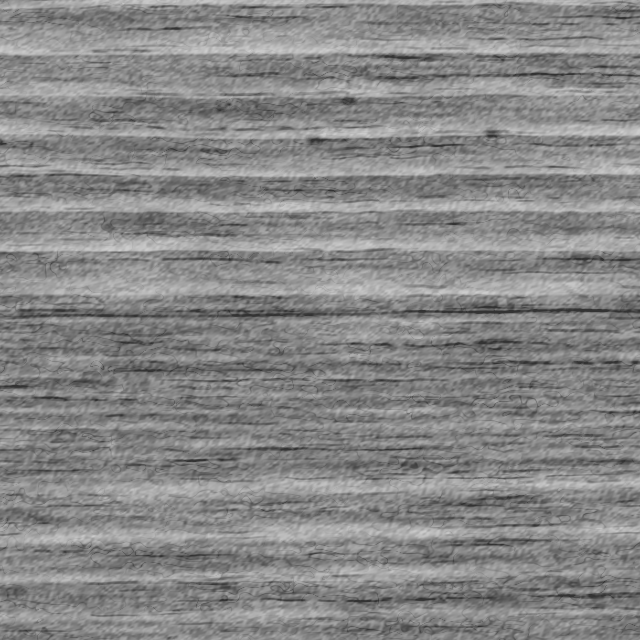
Give the GLSL for this texture, as a WebGL 1 fragment shader.

```glsl
precision highp float;
uniform vec2 u_resolution;

#define RING_DENSITY 15.5
#define FINE_RING_DENSITY 21.0
#define DARK_WOOD 0.505
#define LIGHT_WOOD 0.725
#define PATCH_CONTRAST 0.13
#define FIBRE_CONTRAST 0.16
#define GRAIN_CONTRAST 0.19
#define WRINKLE_DEPTH 0.10
#define STREAK_DEPTH 0.21
#define CRACK_DEPTH 0.20
#define KNOT_DEPTH 0.24

float hash(vec2 p) {
  vec3 q = fract(vec3(p.xyx) * 0.1031);
  q += dot(q, q.yzx + 33.33);
  return fract((q.x + q.y) * q.z);
}

float noise(vec2 p) {
  vec2 i = floor(p), f = fract(p);
  f = f * f * (3.0 - 2.0 * f);
  float low = mix(hash(i), hash(i + vec2(1.0, 0.0)), f.x);
  float high = mix(hash(i + vec2(0.0, 1.0)), hash(i + 1.0), f.x);
  return mix(low, high, f.y);
}

float fbm(vec2 p) {
  float sum = 0.0, weight = 0.55;
  for (int i = 0; i < 4; i++) {
    sum += weight * noise(p);
    p = p * 2.03 + 17.3;
    weight *= 0.5;
  }
  return sum;
}

// Growth rings: slow brightening, then a crisp edge; crowded in the middle zone
float ringLight(vec2 p, float crowded) {
  float s = RING_DENSITY * (p.y - 0.018)
          + FINE_RING_DENSITY * (clamp(p.y, 0.49, 0.73) - 0.49);
  s += 0.4 * (noise(vec2(s * 0.8, 3.0)) - 0.5);
  float ring = floor(s), f = s - ring;
  float start = mix(0.05, 0.5, hash(vec2(ring, 7.0)));
  float edge = mix(0.07, 0.32, smoothstep(0.48, 0.52, p.y));
  float light = smoothstep(start, 0.92, f) * (1.0 - smoothstep(1.0 - edge, 1.0, f));
  float strength = mix(0.75, 1.0, hash(vec2(ring, 19.0)));
  return light * strength * mix(1.0, 0.62, crowded);
}

// Thin, tapered, broken dark lines scattered one per cell
float streaks(vec2 p, vec2 cells, float share, float seed) {
  vec2 q = p * cells;
  float row = floor(q.y);
  q.x += 9.0 * hash(vec2(row, seed));
  vec2 id = vec2(floor(q.x), row) + seed;
  vec2 f = fract(q);
  float centre = mix(0.35, 0.65, hash(id + 5.0))
               + 0.22 * (noise(vec2(q.x * 5.0, row + seed)) - 0.5);
  float taper = smoothstep(0.0, 0.35, f.x) * (1.0 - smoothstep(0.65, 1.0, f.x));
  float width = mix(0.0008, 0.0022, hash(id + 9.0)) * (0.4 + 0.6 * taper);
  float dist = abs(f.y - centre) / cells.y;
  float line = 1.0 - smoothstep(width * 0.3, width + 1.0 / u_resolution.y, dist);
  float broken = smoothstep(0.15, 0.6, noise(vec2(p.x * 45.0, row + seed)));
  return line * taper * broken * step(hash(id + 2.0), share);
}

// One long crack across the board, with a soft shadow
float crack(vec2 p) {
  float centre = 0.496 - 0.012 * p.x + 0.005 * (noise(vec2(p.x * 9.0, 4.0)) - 0.5);
  float dist = abs(p.y - centre);
  float core = 1.0 - smoothstep(0.0005, 0.0035, dist);
  float shadow = 1.0 - smoothstep(0.0, 0.014, dist);
  return core * mix(0.35, 1.0, noise(vec2(p.x * 22.0, 8.0))) + 0.3 * shadow;
}

float blot(vec2 p, vec2 centre, vec2 size) {
  float ragged = 0.9 * (fbm(p * vec2(70.0, 110.0)) - 0.5);
  return 1.0 - smoothstep(0.1, 1.1, length((p - centre) / size) + ragged);
}

void main() {
  vec2 p = gl_FragCoord.xy / u_resolution;
  p.y = 1.0 - p.y;

  // Gentle bending of the rings
  vec2 bent = p;
  bent.y += 0.014 * (p.x - 0.5) * smoothstep(0.3, 1.0, p.y)
          + 0.009 * (noise(p * vec2(2.5, 5.0)) - 0.5)
          + 0.0025 * (noise(p * vec2(38.0, 30.0)) - 0.5);
  float crowded = smoothstep(0.47, 0.5, p.y) * (1.0 - smoothstep(0.72, 0.75, p.y));
  float light = ringLight(bent, crowded);
  float tone = mix(DARK_WOOD, LIGHT_WOOD, light) - 0.012 * crowded;

  // Patches, fibres and grain
  tone += PATCH_CONTRAST * (fbm(bent * vec2(5.0, 18.0)) - 0.51);
  tone += FIBRE_CONTRAST * (noise(bent * vec2(9.0, 150.0)) - 0.5) * mix(1.0, 0.6, light);
  tone += GRAIN_CONTRAST * (noise(p * vec2(190.0, 270.0) + p.yx * 60.0) - 0.5)
        * mix(1.0, 0.6, light);

  // Short wavy wrinkles
  vec2 w = bent * vec2(32.0, 135.0) + 1.6 * noise(p * 60.0);
  float ridge = 1.0 - abs(2.0 * noise(w) - 1.0);
  float wrinkle = smoothstep(0.72, 1.0, ridge) * noise(p * vec2(14.0, 40.0) + 50.0);
  tone -= WRINKLE_DEPTH * wrinkle * mix(1.4, 0.5, light);

  // Dark streaks from long to short, and the crack
  for (int i = 0; i < 4; i++) {
    float n = float(i);
    vec2 cells = vec2(1.6 + 2.2 * n, 38.0 + 17.0 * n);
    tone -= STREAK_DEPTH * (1.0 - 0.14 * n) * streaks(bent, cells, 0.24, 31.0 * n + 11.0);
  }
  tone -= CRACK_DEPTH * crack(p);

  // Small dark knots above, pale smudges below
  for (int i = 0; i < 6; i++) {
    vec2 seed = vec2(float(i), 43.0);
    vec2 r = vec2(hash(seed), hash(seed + 13.0));
    vec2 size = vec2(0.009, 0.005) * mix(0.8, 2.3, hash(seed + 29.0));
    tone -= KNOT_DEPTH * blot(p, mix(vec2(0.3, 0.15), vec2(0.78, 0.42), r), size);
    vec2 smudge = mix(vec2(0.05, 0.54), vec2(0.6, 0.7), r.yx);
    tone += 0.07 * blot(p, smudge, vec2(0.013, 0.024));
  }

  gl_FragColor = vec4(vec3(clamp(tone, 0.2, 0.8)), 1.0);
}
```
